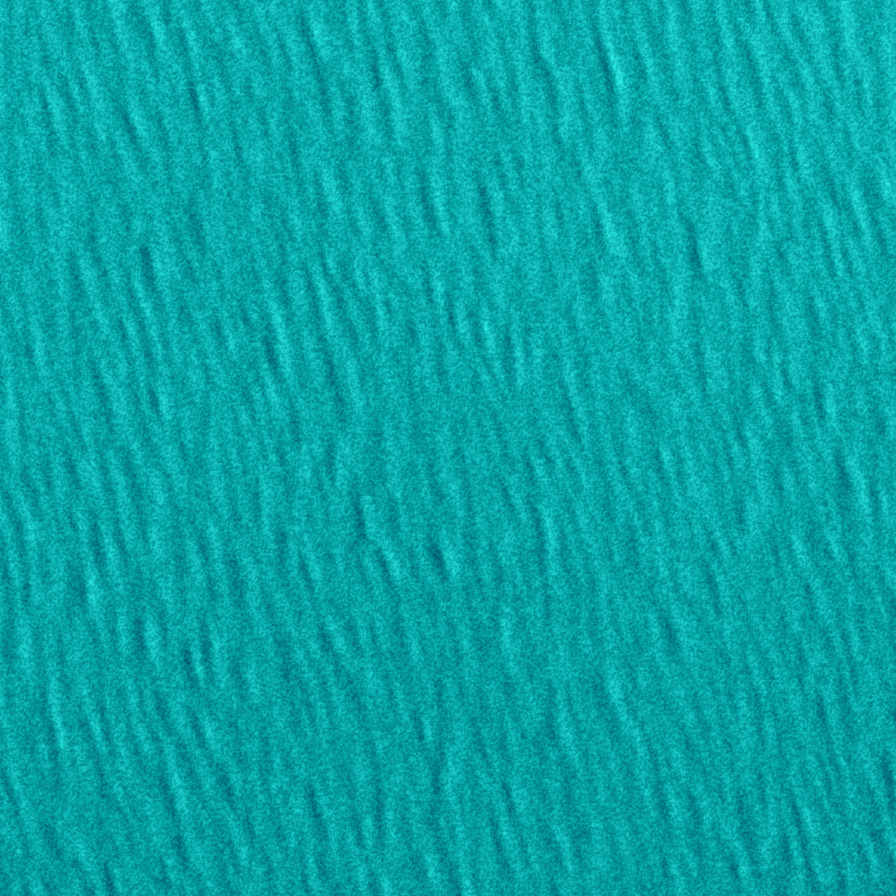
Write a Shadertoy shader that draws this texture.

```glsl
const vec3 DEEP_TEAL = vec3(0.01, 0.50, 0.54);
const vec3 MID_TEAL = vec3(0.02, 0.64, 0.645);
const vec3 PALE_TEAL = vec3(0.08, 0.75, 0.74);

const vec2 CREASE_CELL = vec2(0.025, 0.056);  // spacing across and along
const float CREASE_JITTER = 0.85;
const float CREASE_LENGTH = 0.027;
const float VALLEY_WIDTH = 0.0060;
const float RIDGE_WIDTH = 0.0075;
const float RIDGE_OFFSET = 0.0108;
const float RIDGE_LIGHT = 0.78;
const float CREASE_CONTRAST = 1.3;
const float SLANT = 0.22;
const float WARP = 0.008;
const float TILT_SPREAD = 0.20;

const float FINE_GRAIN = 1.20;
const float COARSE_GRAIN = 0.55;
const float NAP = 0.20;
const float CLOUDS = 0.14;
const vec2 LIGHT_SLOPE = vec2(0.15, 0.80);
const float TONE_GAIN = 0.78;

// Three independent values in 0..1 for an integer cell
vec3 hash3(ivec2 cell, int seed) {
    uvec3 v = uvec3(ivec3(cell, seed)) * 1664525u + 1013904223u;
    v.x += v.y * v.z; v.y += v.z * v.x; v.z += v.x * v.y;
    v ^= v >> 16u;
    v.x += v.y * v.z; v.y += v.z * v.x; v.z += v.x * v.y;
    return vec3(v >> 8u) / 16777216.0;
}

// Smooth value noise in -1..1
float noise(vec2 p, int seed) {
    ivec2 cell = ivec2(floor(p));
    vec2 f = fract(p);
    f = f * f * (3.0 - 2.0 * f);
    float low = mix(hash3(cell, seed).x, hash3(cell + ivec2(1, 0), seed).x, f.x);
    float high = mix(hash3(cell + ivec2(0, 1), seed).x, hash3(cell + ivec2(1, 1), seed).x, f.x);
    return 2.0 * mix(low, high, f.y) - 1.0;
}

float bell(float x) {
    return exp(-x * x);
}

// Scattered creases: a dark valley with a lit ridge on its right
float creases(vec2 p, int seed) {
    ivec2 home = ivec2(floor(p / CREASE_CELL));
    float shade = 0.0;
    for (int j = -1; j <= 1; j++) {
        for (int i = -1; i <= 1; i++) {
            ivec2 cell = home + ivec2(i, j);
            vec3 place = hash3(cell, seed);
            vec3 form = hash3(cell, seed + 1);
            vec2 center = 0.5 + (place.xy - 0.5) * CREASE_JITTER;
            vec2 d = p - (vec2(cell) + center) * CREASE_CELL;
            d.x += (form.x - 0.5) * TILT_SPREAD * d.y;
            float size = mix(0.80, 1.15, form.y);
            float taper = bell(d.y / (CREASE_LENGTH * size));
            float valley = bell(d.x / (VALLEY_WIDTH * size));
            float ridge = bell((d.x - RIDGE_OFFSET * size) / (RIDGE_WIDTH * size));
            float strength = mix(0.35, 1.0, place.z);
            shade += strength * taper * (RIDGE_LIGHT * ridge - valley);
        }
    }
    return shade;
}

void mainImage(out vec4 fragColor, in vec2 fragCoord) {
    vec2 uv = fragCoord / iResolution.xy;

    // Lean the creases and let their direction wander
    vec2 p = uv;
    p.x += SLANT * uv.y + WARP * noise(uv * 5.0, 1);
    float tone = CREASE_CONTRAST * (creases(p, 10) + creases(p + CREASE_CELL * 0.5, 20));

    // Fabric grain, soft nap and broad lighting
    mat2 twill = mat2(0.8, 0.6, -0.6, 0.8);
    tone += FINE_GRAIN * noise(twill * uv * vec2(530.0, 470.0), 30);
    tone += COARSE_GRAIN * noise(uv * vec2(290.0, 370.0), 31);
    tone += NAP * noise(p * vec2(100.0, 60.0), 32);
    tone += CLOUDS * noise(uv * 4.0, 33);
    tone += dot(uv - 0.5, LIGHT_SLOPE);

    // Dark to light dye ramp
    tone *= TONE_GAIN;
    vec3 color = MID_TEAL
        + (MID_TEAL - DEEP_TEAL) * min(tone, 0.0) / 1.3
        + (PALE_TEAL - MID_TEAL) * max(tone, 0.0);
    fragColor = vec4(clamp(color, 0.0, 1.0), 1.0);
}
```
